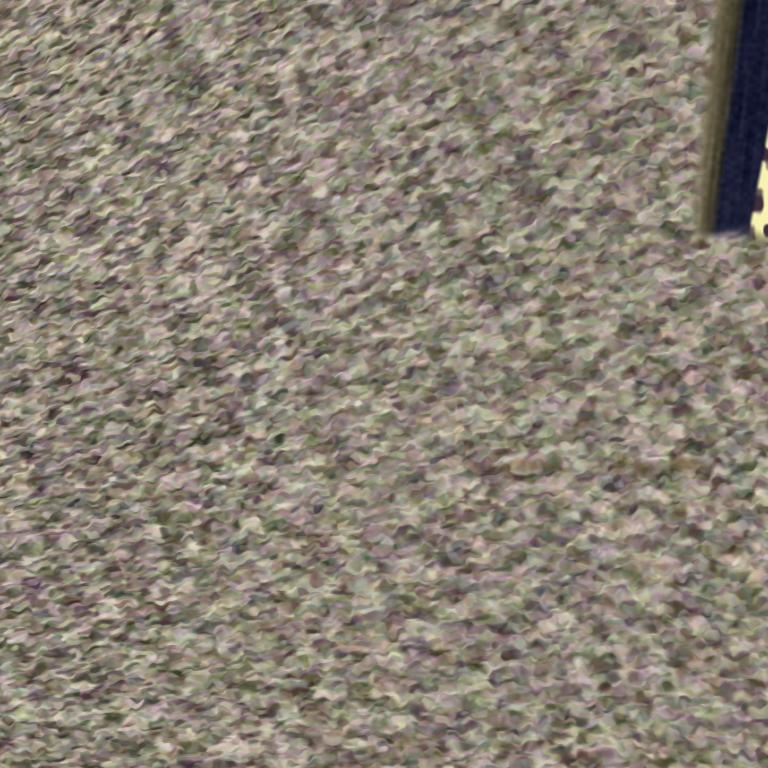
Write a WebGL 2 fragment shader that draws this texture.

```glsl
#version 300 es
precision highp float;
// Coarse gravel of soft, slanted chips, with a dark post at the upper right.
// Jittered cells blended by distance form the chips, in a bent coordinate
// frame that tilts them; a faint stain and the post are layered on top.

uniform vec2 u_resolution;
out vec4 fragColor;

const vec3 STONE = vec3(0.552, 0.519, 0.467);
const vec3 STAIN = vec3(0.42, 0.35, 0.23);
const vec3 OLIVE = vec3(0.39, 0.36, 0.27);
const vec3 NAVY = vec3(0.09, 0.10, 0.19);
const vec3 GLINT = vec3(0.97, 0.95, 0.70);
const vec3 SHADE = vec3(0.25, 0.18, 0.24);

float hash(vec2 p) {
  return fract(sin(dot(p, vec2(127.1, 311.7))) * 43758.545);
}

vec3 hash3(vec2 p) {
  return vec3(hash(p), hash(p + 17.3), hash(p + 41.9));
}

float noise(vec2 p) {
  vec2 i = floor(p);
  vec2 f = fract(p);
  f = f * f * (3.0 - 2.0 * f);
  float low = mix(hash(i), hash(i + vec2(1, 0)), f.x);
  float high = mix(hash(i + vec2(0, 1)), hash(i + vec2(1, 1)), f.x);
  return mix(low, high, f.y);
}

// Soft cells: x is tone, y and z are tints, all centred on zero.
vec3 chips(vec2 p, float crispness) {
  vec2 cell = floor(p);
  vec3 sum = vec3(0.0);
  float total = 0.0;
  for (int j = -1; j <= 1; j++) {
    for (int i = -1; i <= 1; i++) {
      vec2 id = cell + vec2(i, j);
      vec3 rnd = hash3(id);
      vec2 away = id + 0.1 + 0.8 * rnd.yz - p;
      float weight = exp(-crispness * dot(away, away));
      sum += weight * (hash3(id + 73.7) - 0.5);
      total += weight;
    }
  }
  return sum / total;
}

// Bends the plane so chips lie flat at the bottom and steeper at upper left.
vec2 slant(vec2 p) {
  float slope = 0.14 + 0.43 * p.y;
  return vec2(p.x + 0.3 * p.y, p.y - slope * (p.x - 0.3 * p.x * p.x));
}

vec3 tinted(vec3 chip, float contrast, float tint) {
  vec3 hue = chip.y * vec3(0.8, -0.6, 0.4) + chip.z * vec3(0.3, 0.3, -1.0);
  return vec3(1.0, 0.97, 0.89) * chip.x * contrast + hue * tint;
}

vec3 gravel(vec2 p) {
  vec2 q = slant(p);
  q += 0.006 * (vec2(noise(p * 90.0), noise(p * 90.0 + 9.0)) - 0.5);
  float fineness = mix(0.36, 0.25, smoothstep(0.0, 0.7, p.x));
  vec3 color = STONE;
  color += tinted(chips(q * vec2(46.0, 120.0), 6.0), 0.34, 0.055);
  color += tinted(chips(q * vec2(90.0, 215.0) + 31.0, 6.0), fineness, 0.07);
  color += 0.13 * (noise(q * vec2(150.0, 240.0)) - 0.5);
  color += 0.03 * (noise(p * 5.0) - 0.5);
  return color;
}

// Thin horizontal smear with a ragged outline.
float stainMask(vec2 p) {
  float ragged = noise(p * vec2(28.0, 70.0));
  float across = abs(p.y - 0.393 - 0.012 * (ragged - 0.5)) / 0.013;
  float along = smoothstep(0.58, 0.66, p.x) * (1.0 - smoothstep(0.90, 0.95, p.x));
  float core = 1.0 - smoothstep(0.2, 1.0, across);
  return along * core * smoothstep(0.15, 0.6, ragged);
}

// Leaning post: soft olive side, dark face, broken light past its far edge.
vec3 addPost(vec3 ground, vec2 p) {
  float drop = 1.0 - p.y;
  float leftEdge = 0.933 - 0.10 * drop;
  float faceEdge = 0.967 - 0.125 * drop;
  float rightEdge = 1.032 - 0.19 * drop;
  float streak = noise(vec2((p.x + 0.11 * drop) * 190.0, p.y * 14.0)) - 0.5;
  float grain = noise(p * 170.0) - 0.5;

  float side = smoothstep(leftEdge, faceEdge, p.x);
  vec3 wood = OLIVE * (1.12 - 0.5 * side) + 0.10 * streak;
  vec3 face = NAVY + 0.07 * streak;
  vec3 post = mix(wood, face, smoothstep(-0.007, 0.007, p.x - faceEdge));
  post += 0.06 * grain;

  float patches = noise(p * vec2(95.0, 60.0) + 5.0);
  vec3 light = mix(SHADE, GLINT, smoothstep(0.3, 0.65, patches));
  post = mix(post, light, smoothstep(-0.003, 0.004, p.x - rightEdge));

  float foot = 0.307 + 0.008 * (noise(p * 40.0) - 0.5);
  float mask = smoothstep(-0.012, 0.012, p.x - leftEdge);
  mask *= 1.0 - smoothstep(-0.012, 0.012, drop - foot);
  return mix(ground, post, mask);
}

void main() {
  vec2 p = gl_FragCoord.xy / u_resolution;
  vec3 color = gravel(p);
  color = mix(color, STAIN + 0.5 * (color - STONE), 0.65 * stainMask(p));
  color = addPost(color, p);
  fragColor = vec4(clamp(color, 0.0, 1.0), 1.0);
}
```
